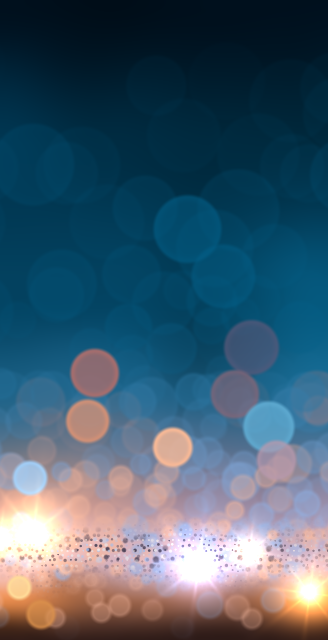
Give the GLSL for this background, as a WebGL 2 fragment shader.

```glsl
#version 300 es
precision highp float;
// Night bokeh: a deep teal backdrop falling to a glittering, warm horizon.
// Hashed grids scatter translucent lens discs in depth layers; a few larger
// foreground lights, soft star bursts and fine glitter are blended on top.

#define EDGE 0.0036
#define HORIZON 0.130
#define GLITTER_WIDTH 0.028
#define HAZE_AMOUNT 0.45
#define RIM_STRENGTH 0.18
#define TEAL vec3(0.01, 0.37, 0.53)
#define SKY vec3(0.58, 0.70, 0.90)
#define ROSE vec3(0.36, 0.35, 0.48)
#define PEACH vec3(0.96, 0.72, 0.62)
#define GOLD vec3(1.00, 0.62, 0.25)

uniform vec2 u_resolution;
out vec4 fragColor;

float hash(vec2 p) {
    vec3 q = fract(vec3(p.xyx) * 0.1031);
    q += dot(q, q.yzx + 33.33);
    return fract((q.x + q.y) * q.z);
}

float noise(vec2 p) {
    vec2 i = floor(p), f = fract(p);
    f = f * f * (3.0 - 2.0 * f);
    return mix(mix(hash(i), hash(i + vec2(1, 0)), f.x),
               mix(hash(i + vec2(0, 1)), hash(i + vec2(1, 1)), f.x), f.y);
}

float bell(float x) { return exp(-x * x); }

// Vertical ramp from the dark floor through the bright horizon to the night.
vec3 backdrop(vec2 p) {
    float y = p.y + 0.03 * (noise(p * 9.0) - 0.5);
    vec3 c = mix(vec3(0.17, 0.10, 0.09), vec3(0.50, 0.33, 0.28), smoothstep(0.0, 0.08, y));
    c = mix(c, vec3(0.76, 0.67, 0.77), smoothstep(0.06, 0.125, y));
    c = mix(c, vec3(0.58, 0.51, 0.60), smoothstep(0.15, 0.24, y));
    c = mix(c, vec3(0.34, 0.43, 0.55), smoothstep(0.22, 0.31, y));
    c = mix(c, vec3(0.10, 0.36, 0.50), smoothstep(0.28, 0.39, y));
    c = mix(c, vec3(0.01, 0.24, 0.35), smoothstep(0.37, 0.53, y));
    c = mix(c, vec3(0.00, 0.18, 0.27), smoothstep(0.54, 0.78, y));
    c = mix(c, vec3(0.00, 0.06, 0.11), smoothstep(0.76, 1.0, y));
    float haze = noise(p * vec2(6.0, 5.0) + 4.0) - 0.5;
    c *= 1.0 + HAZE_AMOUNT * haze * smoothstep(0.25, 0.5, y);
    float rightGlow = smoothstep(0.26, 0.52, p.x) * bell((y - 0.48) / 0.16);
    return c + vec3(0.01, 0.10, 0.13) * rightGlow;
}

// Opacity of a lens disc with a slightly brighter rim.
float disc(vec2 p, vec2 center, float radius) {
    float d = length(p - center) - radius;
    float rim = bell((d + EDGE) / (radius * 0.12));
    return smoothstep(EDGE, -EDGE, d) * (0.85 + RIM_STRENGTH * rim);
}

void light(inout vec3 c, vec2 p, vec2 center, float radius, vec3 tint, float alpha) {
    c = mix(c, tint, alpha * disc(p, center, radius));
}

// Scatters one depth layer of discs between two heights.
void scatter(inout vec3 c, vec2 p, float cell, float radius, vec2 band, float alpha, float seed) {
    vec2 id = floor(p / cell);
    for (int j = -1; j <= 1; j++)
    for (int i = -1; i <= 1; i++) {
        vec2 k = id + vec2(i, j) + seed;
        vec2 center = (k - seed + vec2(hash(k), hash(k + 17.3))) * cell;
        float pick = hash(k + 41.7), size = hash(k + 73.1);
        float fade = 0.25 * (band.y - band.x);
        float inside = smoothstep(band.x, band.x + fade, center.y)
                     * (1.0 - smoothstep(band.y - fade, band.y, center.y));
        float low = 1.0 - smoothstep(0.18, 0.50, center.y);
        float warmth = low * mix(0.85, 0.45, smoothstep(0.05, 0.4, center.x));
        vec3 tint = mix(mix(TEAL, SKY, low), mix(ROSE, PEACH, low), step(pick, warmth));
        light(c, p, center, radius * (0.65 + 0.35 * size), tint,
              alpha * inside * (0.3 + 0.7 * hash(k + 9.9)));
    }
}

// Soft glow with a hot core and thin rays.
vec3 burst(vec2 p, vec2 center, float size, vec3 tint) {
    vec2 v = p - center;
    float d = length(v) / size, angle = atan(v.y, v.x + 1e-5);
    float rays = pow(abs(cos(angle * 4.0 + 0.5)), 24.0) * exp(-d * 1.3);
    return tint * (0.6 * bell(d) + 0.32 * rays) + 0.7 * bell(d * 2.8);
}

// Round bright and dark flecks of varied size gathered along the horizon.
void glitter(inout vec3 c, vec2 p, float cell, float seed) {
    vec2 g = p / cell;
    g.x += 0.7 * hash(vec2(floor(g.y), seed));
    vec2 id = floor(g) + seed;
    vec2 offset = fract(g) - 0.3 - 0.4 * vec2(hash(id), hash(id + 5.1));
    float size = 0.22 + 0.28 * hash(id + 19.0);
    float fleck = smoothstep(size, size * 0.35, length(offset));
    float row = bell((p.y - HORIZON - 0.03 * (noise(p * 14.0) - 0.5)) / GLITTER_WIDTH);
    float cluster = 0.35 + 0.65 * smoothstep(0.25, 0.65, noise(p * vec2(20.0, 40.0) + seed));
    vec3 bright = mix(vec3(1.0, 0.93, 0.88), SKY, hash(id + 3.0));
    vec3 tint = mix(vec3(0.26, 0.23, 0.31), bright, step(0.45, hash(id + 11.0)));
    c = mix(c, tint, 0.9 * fleck * row * cluster);
}

void main() {
    vec2 p = gl_FragCoord.xy / u_resolution.y;
    vec3 c = backdrop(p);

    // Warm light spilling over the left bank and the floor.
    c += vec3(0.24, 0.09, -0.06) * bell(length((p - vec2(0.06, 0.20)) * vec2(6, 10)));
    float sides = 0.25 + 0.75 * smoothstep(0.10, 0.25, abs(p.x - 0.26));
    c += GOLD * vec3(0.40, 0.36, 0.2) * bell((p.y - 0.06) / 0.035) * sides;

    // Depth layers, far to near.
    scatter(c, p, 0.105, 0.066, vec2(0.42, 0.92), 0.20, 3.0);
    scatter(c, p, 0.075, 0.044, vec2(0.30, 0.58), 0.38, 21.0);
    scatter(c, p, 0.052, 0.033, vec2(0.19, 0.45), 0.48, 47.0);
    scatter(c, p, 0.036, 0.023, vec2(0.13, 0.30), 0.60, 83.0);

    // Distinct foreground lights.
    light(c, p, vec2(0.293, 0.642), 0.053, TEAL, 0.60);
    light(c, p, vec2(0.349, 0.568), 0.050, TEAL, 0.50);
    light(c, p, vec2(0.393, 0.457), 0.043, ROSE, 0.70);
    light(c, p, vec2(0.367, 0.384), 0.038, vec3(0.52, 0.40, 0.47), 0.75);
    light(c, p, vec2(0.148, 0.417), 0.038, vec3(0.65, 0.43, 0.43), 0.95);
    light(c, p, vec2(0.137, 0.342), 0.034, vec3(0.84, 0.57, 0.46), 0.90);
    light(c, p, vec2(0.420, 0.333), 0.040, vec3(0.38, 0.68, 0.83), 0.85);
    light(c, p, vec2(0.270, 0.301), 0.031, vec3(0.96, 0.72, 0.59), 0.97);
    light(c, p, vec2(0.047, 0.253), 0.027, vec3(0.63, 0.80, 0.96), 0.95);
    light(c, p, vec2(0.432, 0.281), 0.031, vec3(0.72, 0.60, 0.68), 0.75);

    // Sparkling horizon and the small lights lying around it.
    scatter(c, p, 0.022, 0.013, vec2(0.075, 0.20), 0.80, 131.0);
    scatter(c, p, 0.050, 0.022, vec2(0.015, 0.10), 0.40, 167.0);
    glitter(c, p, 0.015, 7.0);
    glitter(c, p, 0.008, 59.0);
    c += burst(p, vec2(0.052, 0.167), 0.046, vec3(1.0, 0.72, 0.38));
    c += burst(p, vec2(0.000, 0.160), 0.030, vec3(1.0, 0.70, 0.35));
    c += burst(p, vec2(0.310, 0.115), 0.048, vec3(0.65, 0.68, 1.0));
    c += burst(p, vec2(0.390, 0.138), 0.028, vec3(1.0, 0.78, 0.55));
    c += burst(p, vec2(0.484, 0.073), 0.044, GOLD);
    light(c, p, vec2(0.030, 0.082), 0.019, vec3(1.0, 0.86, 0.60), 0.95);
    light(c, p, vec2(0.064, 0.040), 0.023, vec3(0.86, 0.57, 0.30), 0.80);

    fragColor = vec4(clamp(c, 0.0, 1.0), 1.0);
}
```
